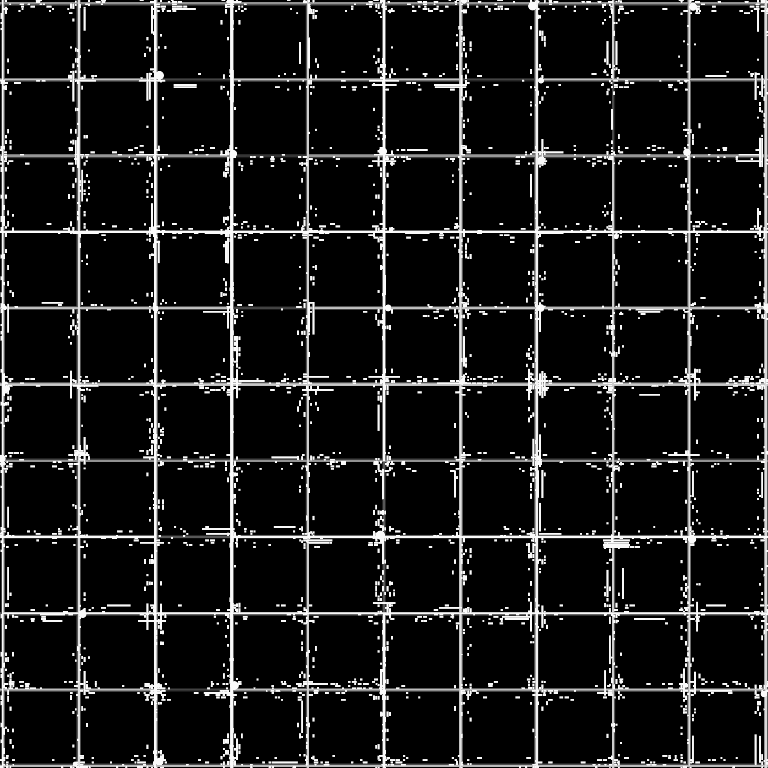
Write a Shadertoy shader that draws this pattern.

```glsl
const float REPEATS = 10.0;
const vec2 GRID_ORIGIN = vec2(0.0035, 0.0028);
const vec2 GRID_SPAN = vec2(0.9935, 0.9930);
const float SPECK_ROWS = 34.0;
const float WHITE = 0.98;

float hash(vec2 p) {
    vec3 q = fract((p.xyx + 7.7) * vec3(0.1031, 0.1030, 0.0973));
    q += dot(q, q.yzx + 33.33);
    return fract((q.x + q.y) * q.z);
}

// Antialiased coverage of a span around zero
float cover(float distance, float halfWidth, float px) {
    return clamp((halfWidth - abs(distance)) / (0.75 * px) + 0.5, 0.0, 1.0);
}

// Layered sines gather the wear into patches along a line
float patches(float along, float phase) {
    float wave = sin(along * 7.3 + phase) + 0.6 * sin(along * 17.9 + phase * 2.3);
    return smoothstep(-0.8, 1.2, wave);
}

// How worn a place is: x runs along the line, y is the signed distance from it
float wearAt(vec2 p, float lineId, float seed) {
    float side = step(0.0, p.y);
    float lineWear = mix(0.15, 1.0, hash(vec2(lineId * 2.0 + side, seed)));
    float segment = hash(vec2(floor(p.x) + 41.0 * side, lineId + seed));
    float segmentWear = mix(0.1, 1.2, smoothstep(0.15, 0.85, segment));
    float corner = exp(-9.0 * abs(p.x - round(p.x)));
    float reach = 1.0 - smoothstep(0.07, 0.165, abs(p.y));
    return reach * lineWear * segmentWear * (patches(p.x, lineId * 4.7 + seed) + corner);
}

// One cellular layer of dashes lying parallel to a line
float dashes(vec2 p, float lineId, float seed, float alongCount, float amount, float px) {
    vec2 count = vec2(alongCount, SPECK_ROWS);
    vec2 id = floor(p * count);
    vec2 centre = (id + 0.5) / count;
    vec2 key = id + vec2(seed, lineId * 31.0);
    float chance = amount * wearAt(centre, lineId, seed);
    float present = step(0.003, chance) * step(hash(key), chance);
    vec2 halfSize = vec2(mix(0.3, 0.5, hash(key + 57.0)), 0.48) / count;
    vec2 offset = p - centre;
    return present * cover(offset.x, halfSize.x, px) * cover(offset.y, halfSize.y, px);
}

// Ruled line: bright core with a grey shoulder on one side
float ruledLine(vec2 p, float lineId, float seed, float darkest, float px) {
    float tone = mix(darkest, 1.0, smoothstep(0.2, 0.8, hash(vec2(lineId, seed + 5.0))));
    float segment = hash(vec2(floor(p.x), lineId + seed * 3.0));
    tone *= mix(1.0, 0.35, step(0.96, segment));
    float halfWidth = mix(0.013, 0.020, hash(vec2(lineId, seed + 9.0)));
    float lean = sign(hash(vec2(lineId, seed + 23.0)) - 0.5) * 0.014;
    float core = cover(p.y, halfWidth, px);
    float shoulder = cover(p.y - lean, halfWidth, px);
    return WHITE * max(tone * core, 0.42 * shoulder * tone);
}

// A family of parallel lines with their fragments
float wornLines(vec2 p, float seed, float darkest, float px) {
    float lineId = round(p.y);
    vec2 local = vec2(p.x, p.y - lineId);
    float fragments = dashes(local, lineId, seed, 14.0, 0.36, px);
    fragments = max(fragments, dashes(local, lineId, seed + 13.0, 25.0, 0.20, px));
    fragments = max(fragments, dashes(local, lineId, seed + 29.0, 2.3, 0.11, px));
    return max(ruledLine(local, lineId, seed, darkest, px), WHITE * fragments);
}

// Small solid chips beside some crossings
float chip(vec2 p, float px) {
    vec2 id = round(p);
    float present = step(0.82, hash(id + 71.0));
    vec2 offset = (vec2(hash(id + 3.0), hash(id + 8.0)) - 0.5) * 0.12;
    float radius = mix(0.03, 0.06, hash(id + 19.0));
    return present * cover(length(p - id - offset), radius, px);
}

void mainImage(out vec4 fragColor, in vec2 fragCoord) {
    vec2 uv = fragCoord / iResolution.xy;
    vec2 grid = (uv - GRID_ORIGIN) / GRID_SPAN * REPEATS;
    float px = REPEATS / min(iResolution.x, iResolution.y);

    float upright = wornLines(grid.yx, 11.0, 0.82, px);
    float level = wornLines(grid, 83.0, 0.58, px);
    float light = max(max(upright, level), WHITE * chip(grid, px));
    fragColor = vec4(vec3(light), 1.0);
}
```
